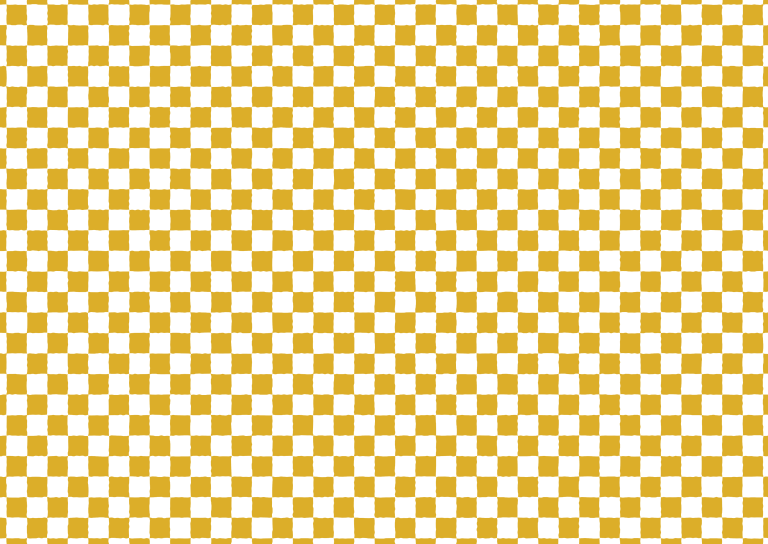
Reproduce this pattern procedurally as a WebGL 2 fragment shader.

```glsl
#version 300 es
precision highp float;

uniform vec2 u_resolution;
out vec4 outColor;

const vec3 WHITE = vec3(1.0);
const vec3 GOLD = vec3(0.863, 0.682, 0.162);
const vec2 CELLS = vec2(37.56, 26.5);        // squares across and down
const vec2 GRID_OFFSET = vec2(0.32, 0.28);   // partial cells at left and bottom
const float INSET = 0.006;
const float ROUGHNESS = 0.018;
const float BUMPS_PER_CELL = 7.0;

float hash(vec2 p) {
    vec3 q = fract(vec3(p.xyx) * 0.1031);
    q += dot(q, q.yzx + 33.33);
    return fract((q.x + q.y) * q.z);
}

float valueNoise(vec2 p) {
    vec2 cell = floor(p);
    vec2 f = fract(p);
    vec2 t = f * f * (3.0 - 2.0 * f);
    float low = mix(hash(cell), hash(cell + vec2(1.0, 0.0)), t.x);
    float high = mix(hash(cell + vec2(0.0, 1.0)), hash(cell + 1.0), t.x);
    return mix(low, high, t.y);
}

// Signed distance to a square of side 1 with a hand-cut edge
float roughSquare(vec2 p, vec2 seed, float inset, float roughness) {
    float wobble = valueNoise(p * BUMPS_PER_CELL + seed * 17.0 + 400.0) - 0.5;
    vec2 d = abs(p) - 0.5 + inset;
    return max(d.x, d.y) + 2.0 * roughness * wobble;
}

// Squares at every second cell, counted from one starting centre
float squareLattice(vec2 p, vec2 start) {
    vec2 centre = start + 2.0 * floor((p - start) * 0.5 + 0.5);
    return roughSquare(p - centre, centre, INSET, ROUGHNESS);
}

float coverage(float d, float pixel) {
    return clamp(0.5 - d / pixel, 0.0, 1.0);
}

void main() {
    vec2 p = gl_FragCoord.xy / u_resolution * CELLS - GRID_OFFSET;
    float pixel = 1.1 * CELLS.x / u_resolution.x;

    // Two interleaved lattices form the checkerboard
    float d = min(squareLattice(p, vec2(0.5, 1.5)),
                  squareLattice(p, vec2(1.5, 0.5)));

    outColor = vec4(mix(WHITE, GOLD, coverage(d, pixel)), 1.0);
}
```
